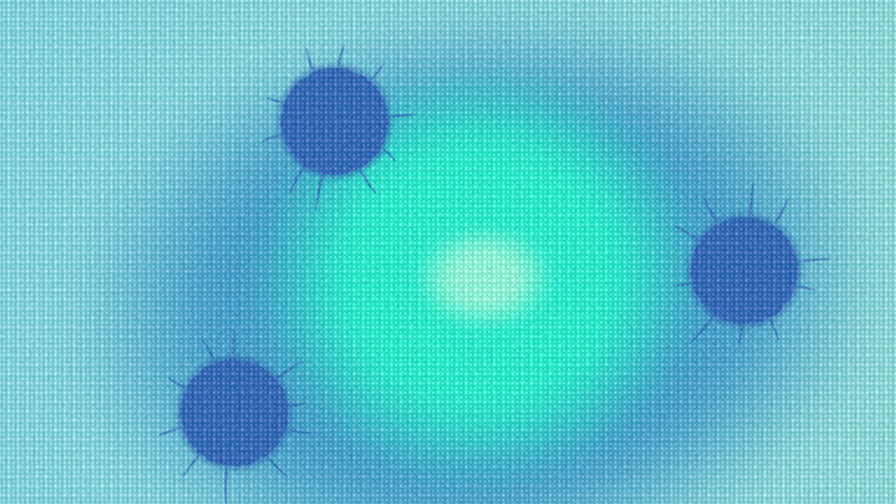
Write a Shadertoy shader that draws this background.

```glsl
// Woven aqua backdrop: a pale-hearted green glow in a blue halo, with three spiky discs.
#define BACKDROP vec3(0.535, 0.825, 0.845)
#define HALO vec3(0.29, 0.625, 0.785)
#define GLOW vec3(0.19, 0.905, 0.79)
#define CORE vec3(0.57, 0.94, 0.83)
#define DISC vec3(0.22, 0.42, 0.71)
#define DISC_RADIUS 0.108
#define SPIKES 10
#define THREADS 54.0
#define WEAVE_DEPTH 0.1
#define GRAIN_DEPTH 0.07

const float TAU = 6.2831853;

float hash(vec2 p) {
    return fract(sin(dot(p, vec2(127.1, 311.7))) * 43758.545);
}

vec2 gradient(vec2 cell) {
    float a = TAU * hash(cell);
    return vec2(cos(a), sin(a));
}

float gradientNoise(vec2 p) {
    vec2 i = floor(p), f = fract(p);
    vec2 u = f * f * f * (f * (f * 6.0 - 15.0) + 10.0);
    vec2 e = vec2(1.0, 0.0);
    float low = mix(dot(gradient(i), f), dot(gradient(i + e.xy), f - e.xy), u.x);
    float high = mix(dot(gradient(i + e.yx), f - e.yx), dot(gradient(i + e.xx), f - e.xx), u.x);
    return mix(low, high, u.y);
}

// Distance from the centre of a tilted ellipse, 1 on its outline
float ellipse(vec2 p, vec2 centre, vec2 radii, float tilt) {
    float c = cos(tilt), s = sin(tilt);
    p -= centre;
    return length(vec2(c * p.x + s * p.y, c * p.y - s * p.x) / radii);
}

// Coverage of the thin, slightly bent hairs around one disc
float spikes(vec2 p, float seed, float pixel) {
    float cover = 0.0;
    for (int i = 0; i < SPIKES; i++) {
        vec2 id = vec2(float(i), seed);
        float angle = TAU * (float(i) + 0.6 * hash(id)) / float(SPIKES);
        vec2 dir = vec2(cos(angle), sin(angle));
        float reach = mix(0.035, 0.08, hash(id + 7.3));
        float along = (dot(p, dir) - DISC_RADIUS) / reach;
        float bend = 0.02 * (hash(id + 3.1) - 0.5) * along * along;
        float across = abs(dot(p, vec2(-dir.y, dir.x)) - bend);
        float width = mix(0.0035, 0.0015, clamp(along, 0.0, 1.0));
        float hair = 1.0 - smoothstep(width - pixel, width + pixel, across);
        hair *= smoothstep(-0.3, 0.0, along) * (1.0 - smoothstep(0.85, 1.0, along));
        cover = max(cover, hair);
    }
    return cover;
}

// Centres of the discs, in canvas heights
vec2 discCentre(int i) {
    return i == 0 ? vec2(0.664, 0.759) : i == 1 ? vec2(1.477, 0.463) : vec2(0.465, 0.181);
}

// Square cloth: upright and level threads, with a raised knot at every crossing
float weave(vec2 p, float upright) {
    vec2 t = p * THREADS * TAU;
    vec2 broad = cos(t), fine = cos(2.0 * t + 0.8);
    float threads = 0.3 * broad.x + 0.25 * broad.y + 0.6 * fine.x + 0.5 * fine.y;
    float knots = 0.7 * fine.x * fine.y + 0.3 * broad.x * broad.y;
    return threads + knots * (1.0 - 0.4 * upright) + 0.2 * upright * fine.x;
}

void mainImage(out vec4 fragColor, in vec2 fragCoord) {
    float pixel = 1.0 / iResolution.y;
    vec2 p = fragCoord * pixel;

    // Backdrop, halo, glow and core from the outside in
    float halo = ellipse(p, vec2(0.944, 0.41), vec2(0.75, 0.535), 0.13);
    float glow = ellipse(p, vec2(0.952, 0.452), vec2(0.39, 0.365), 0.1);
    float core = ellipse(p, vec2(0.961, 0.449), vec2(0.14, 0.106), 0.0);
    float haloCover = 1.0 - smoothstep(0.62, 1.16, halo);
    vec3 color = BACKDROP + vec3(0.02, 0.01, -0.01) * (p.x - 0.9);
    color = mix(color, HALO, haloCover);
    color = mix(color, GLOW, 1.0 - smoothstep(0.6, 1.24, glow));
    color = mix(color, CORE, 1.0 - smoothstep(0.35, 1.12, core));

    // Discs with soft rims and hairs
    for (int i = 0; i < 3; i++) {
        vec2 q = p - discCentre(i);
        float rim = length(q) + 0.004 * gradientNoise(p * 60.0);
        float body = 1.0 - smoothstep(-0.003 - pixel, 0.003 + pixel, rim - DISC_RADIUS);
        float fringe = 0.45 * (1.0 - smoothstep(0.0, 0.014, rim - DISC_RADIUS));
        float hairs = 0.65 * spikes(q, float(i) * 5.0 + 1.0, pixel);
        color = mix(color, DISC, max(body, max(fringe, hairs)));
    }

    // Cloth relief and fine grain
    float relief = WEAVE_DEPTH * weave(p, 1.0 - haloCover);
    float grain = GRAIN_DEPTH * gradientNoise(p * 140.0);
    color += relief * vec3(1.0, 0.55, 0.5) + grain;
    fragColor = vec4(clamp(color, 0.0, 1.0), 1.0);
}
```
